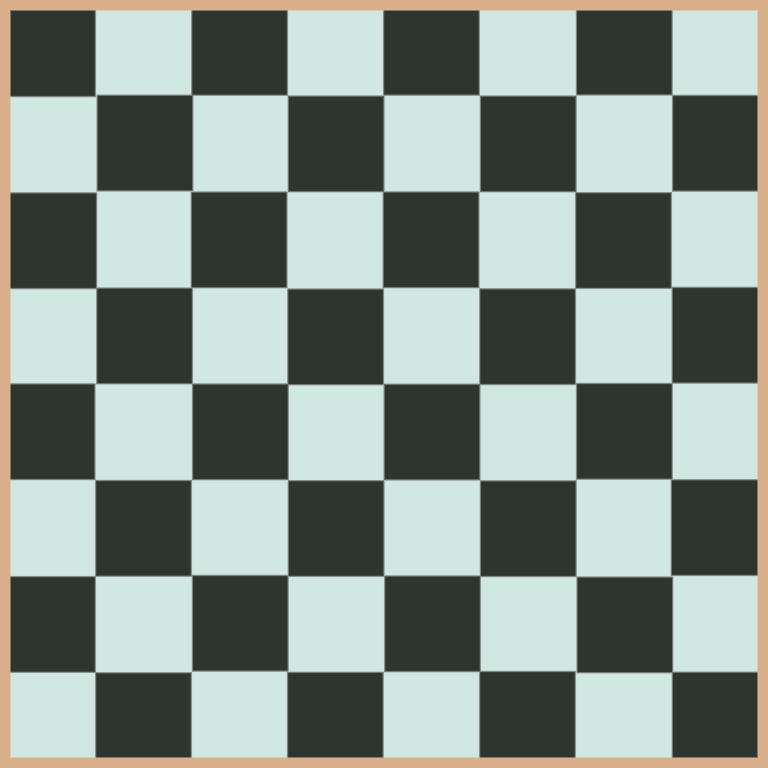
Reproduce this pattern procedurally as a WebGL 1 fragment shader.

```glsl
precision highp float;
// Eight by eight checkerboard of slightly misaligned tiles inside a thin tan frame.

uniform vec2 u_resolution;

const float CELLS = 8.0;
const float FRAME_WIDTH = 0.0137;
const float TILE_INSET = 0.0002;
const float TILE_JITTER = 0.0013;   // largest shift of a tile from its cell
const float EDGE_SOFTNESS = 0.0017;
const float SEAM_STRENGTH = 0.4;

const vec3 LIGHT_COLOR = vec3(0.820, 0.910, 0.886);
const vec3 DARK_COLOR = vec3(0.176, 0.206, 0.194);
const vec3 FRAME_COLOR = vec3(0.853, 0.692, 0.549);
const vec3 SEAM_COLOR = vec3(0.50, 0.46, 0.43);

vec2 hash2(vec2 p) {
    vec2 q = vec2(dot(p, vec2(127.1, 311.7)), dot(p, vec2(269.5, 183.3)));
    return fract(sin(q) * 43758.5453);
}

float boxDistance(vec2 p, vec2 halfSize) {
    vec2 d = abs(p) - halfSize;
    return length(max(d, 0.0)) + min(max(d.x, d.y), 0.0);
}

// Coverage of the dark tiles, including neighbours that cross cell borders.
float darkCoverage(vec2 uv, float softness) {
    vec2 home = floor(uv * CELLS);
    vec2 halfTile = vec2(0.5 / CELLS - TILE_INSET);
    float coverage = 0.0;
    for (int y = -1; y <= 1; y++) {
        for (int x = -1; x <= 1; x++) {
            vec2 cell = home + vec2(float(x), float(y));
            float isDark = mod(cell.x + cell.y, 2.0);
            vec2 shift = (hash2(cell) * 2.0 - 1.0) * TILE_JITTER;
            vec2 center = (cell + 0.5) / CELLS + shift;
            float d = boxDistance(uv - center, halfTile);
            float tile = 1.0 - smoothstep(-softness, softness, d);
            coverage = max(coverage, isDark * tile);
        }
    }
    return coverage;
}

void main() {
    vec2 uv = gl_FragCoord.xy / u_resolution;
    float pixel = 1.0 / min(u_resolution.x, u_resolution.y);

    // Tiles, with a warm grey seam where the two colours meet
    float dark = darkCoverage(uv, max(EDGE_SOFTNESS, 0.75 * pixel));
    vec3 color = mix(LIGHT_COLOR, DARK_COLOR, dark);
    color = mix(color, SEAM_COLOR, SEAM_STRENGTH * 4.0 * dark * (1.0 - dark));

    // Frame over the outer tiles
    float inside = boxDistance(uv - 0.5, vec2(0.5 - FRAME_WIDTH));
    float frame = smoothstep(-0.75 * pixel, 0.75 * pixel, inside);
    color = mix(color, FRAME_COLOR, frame);

    gl_FragColor = vec4(color, 1.0);
}
```
